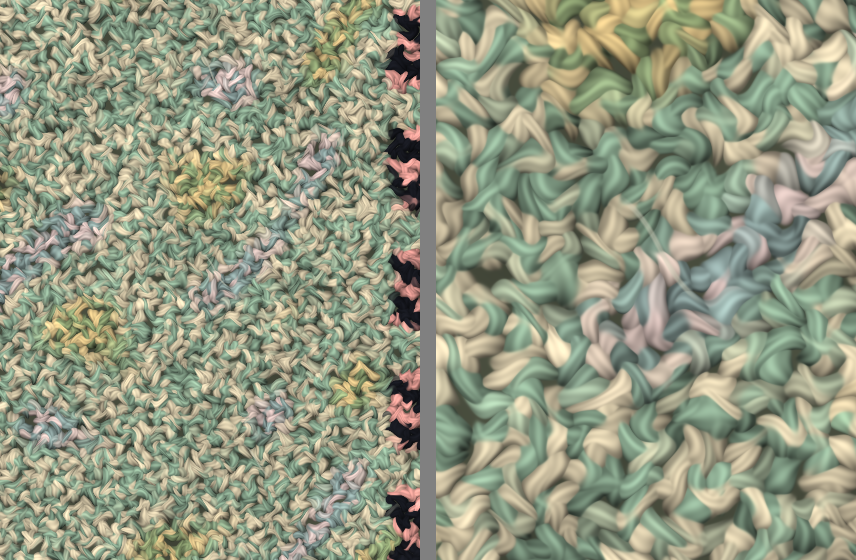
Left, the full canvas; right, a detail of the centre.
A WebGL 1 fragment shader for this texture:

```glsl
precision highp float;

uniform vec2 u_resolution;

vec3 hash3(vec2 p) {
  vec3 s = vec3(dot(p, vec2(127.1, 311.7)), dot(p, vec2(269.5, 183.3)), dot(p, vec2(419.2, 371.9)));
  return fract(sin(s) * 43758.55);
}

// Slow, uneven drift in the range -1 to 1
float drift(vec2 p) {
  return (sin(p.x + 1.7 * sin(p.y * 0.8)) + sin(p.y * 1.3 - p.x * 0.6 + 2.0 * sin(p.x * 0.7 + 1.0))) * 0.5;
}

// 1 inside the dark blocks woven along the right side
float blockMask(vec2 p) {
  float row = abs(fract((p.y - 0.07) / 0.287 + 0.5) - 0.5);
  float side = p.x - 0.932 - 0.012 * sin(p.y * 31.0);
  return smoothstep(-0.006, 0.006, side) * smoothstep(0.35, 0.32, row);
}

// Colour of one strand before shading
vec3 strandTint(vec2 p, vec3 rnd) {
  vec3 green = vec3(0.88, 1.07, 0.91);
  vec3 cream = vec3(1.08, 1.01, 0.85);
  float creamy = smoothstep(0.35, 0.65, rnd.x + 0.14 * drift(p * 38.0));
  vec3 wool = mix(green, cream, creamy) * (0.96 + 0.1 * creamy);

  // Ochre and lilac stains
  float stain = drift(p * 11.0 + 4.0);
  wool *= mix(vec3(1.0), vec3(1.04, 0.97, 0.8), smoothstep(0.5, 0.95, stain));
  wool *= mix(vec3(1.0), vec3(1.02, 0.97, 1.12), smoothstep(0.55, 0.95, -stain));

  float pinkness = smoothstep(0.0, 0.25, sin(p.y * 65.0 + 30.0 * p.x) + 1.2 * (rnd.y - 0.62));
  vec3 block = mix(vec3(0.13, 0.14, 0.18), vec3(1.27, 0.87, 0.82), pinkness);
  return mix(wool, block, blockMask(p));
}

// Curled strands piled over each other, blended softly by height
vec3 woolPile(vec2 p) {
  const float density = 42.0;
  vec2 q = p * density;
  q += 0.22 * sin(q.yx * vec2(1.9, 2.2) + 1.5 * sin(q * 0.7));
  q += 0.08 * sin(q.yx * 4.3 + q);
  vec2 cell = floor(q);

  float total = exp(1.8);
  vec3 tint = vec3(0.8, 0.85, 0.68) * total;
  float tone = 0.0;

  for (int j = -1; j <= 1; j++) {
    for (int i = -1; i <= 1; i++) {
      for (int k = 0; k < 2; k++) {
        vec2 id = cell + vec2(float(i), float(j));
        vec3 place = hash3(id + 57.3 * float(k));
        vec3 look = hash3(id + 31.7 + 83.1 * float(k));
        vec2 center = id + place.xy;
        vec2 away = q - center;

        float angle = 6.2832 * place.z;
        vec2 along = vec2(cos(angle), sin(angle));
        vec2 d = vec2(dot(away, along), dot(away, vec2(-along.y, along.x)));
        d.y += (look.z - 0.3) * 0.8 * d.x * d.x;
        vec2 e = d / vec2(0.85, 0.42);
        float height = 1.0 - dot(e, e) + 0.6 * look.y;

        float weight = exp(12.0 * height);
        float fibre = sin(d.y * 17.0 + 2.0 * d.x + 6.0 * look.x);
        float lit = dot(away, vec2(-0.08, 0.13));
        total += weight;
        tint += weight * strandTint(center / density, look);
        tone += weight * (0.3 * (place.x * 0.4 + look.x * 0.6 - 0.5) + 0.05 * fibre + lit);
      }
    }
  }

  float top = log(total) / 12.0;
  float value = 0.575 + 0.3 * (top - 0.95) + tone / total;
  value += 0.03 * drift(p * 24.0) + 0.02 * drift(p * 7.0);
  return tint / total * clamp(value, 0.1, 0.92);
}

// Coverage of a few pale loose hairs
float looseHairs(vec2 p) {
  float cover = 0.0;
  for (int i = 0; i < 7; i++) {
    vec3 r = hash3(vec2(float(i) * 3.1, 8.7));
    float angle = 0.9 + 1.6 * r.z;
    vec2 d = p - r.xy * vec2(0.85, 1.33);
    vec2 along = vec2(cos(angle), sin(angle));
    float x = dot(d, along);
    float y = dot(d, vec2(-along.y, along.x)) + 0.006 * sin(x * 45.0);
    float reach = smoothstep(0.06, 0.03, abs(x));
    cover = max(cover, reach * smoothstep(0.0032, 0.0008, abs(y)));
  }
  return cover;
}

void main() {
  vec2 p = gl_FragCoord.xy / u_resolution.x;
  vec3 color = woolPile(p);
  color = mix(color, vec3(0.8, 0.8, 0.72), 0.5 * looseHairs(p));
  gl_FragColor = vec4(color, 1.0);
}
```
